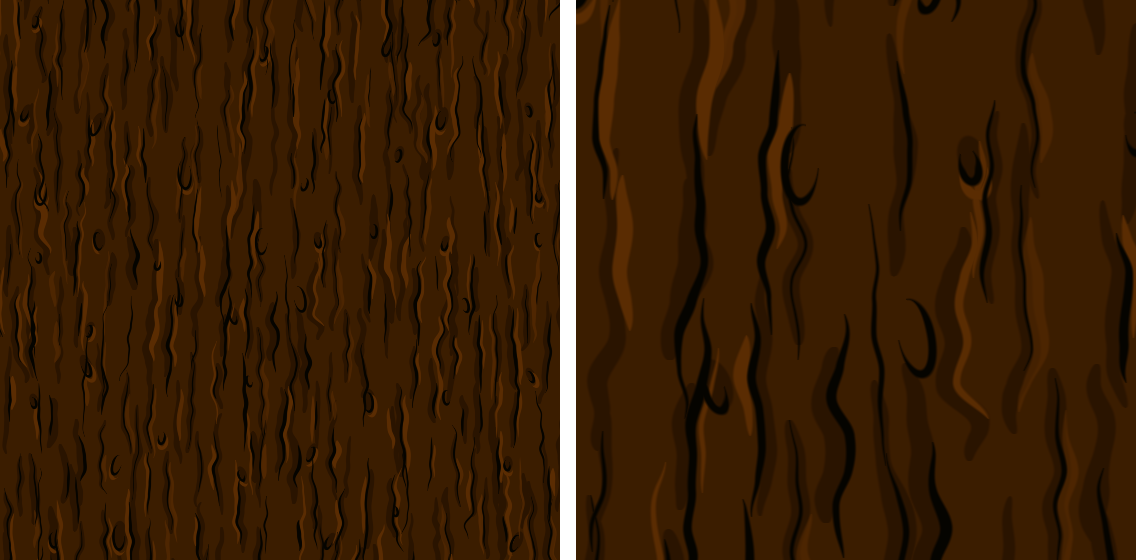
Left, the full canvas; right, a detail of the centre.
Give the GLSL for this texture, as a three.js fragment shader.

```glsl
// Drawn tree bark: flat brown with upright, wavering, tapered strokes.
// Each grid cell holds a shadow, a highlight and an ink line on one shared
// path; a coarser grid scatters small knots and open loops between them.
varying vec2 vUv;

vec4 hash4(vec2 p) {
  vec4 q = vec4(dot(p, vec2(127.1, 311.7)), dot(p, vec2(269.5, 183.3)),
                dot(p, vec2(419.2, 371.9)), dot(p, vec2(73.7, 157.3)));
  return fract(sin(q) * 43758.5453);
}

float noise1(float x, float seed) {
  float i = floor(x), f = fract(x);
  float a = hash4(vec2(i, seed)).x, b = hash4(vec2(i + 1.0, seed)).x;
  return mix(a, b, f * f * (3.0 - 2.0 * f));
}

float coverage(float d) {
  return 1.0 - smoothstep(-0.0011, 0.0011, d);
}

// Sideways position of a group's path at height y
float pathX(float y, vec4 h) {
  float x = (h.x - 0.5) * 0.14 * y + (h.y - 0.5) * 1.7 * y * y;
  x += 0.0035 * h.z * sin(y * (50.0 + 70.0 * h.w) + 6.3 * h.y);
  x += 0.007 * (noise1(y * 48.0, h.x * 91.0) - 0.5);
  float hook = step(0.8, h.w) * sign(h.z - 0.5) * 0.012;
  return x + hook * (1.0 - smoothstep(-0.072, -0.042, y));
}

// Tapered stroke along the path; a lower taper gives blunter ends
float stroke(vec2 p, float shift, float halfLen, float halfWidth, float taper, vec4 h) {
  float t = (p.y - shift) / halfLen;
  if (abs(t) >= 1.0) return 0.0;
  float x = pathX(p.y, h);
  float slope = (pathX(p.y + 0.001, h) - x) / 0.001;
  float d = abs(p.x - x) / sqrt(1.0 + slope * slope);
  float swell = 0.65 + 0.7 * noise1(p.y * 32.0, h.z * 57.0 + taper);
  return coverage(d - halfWidth * swell * pow(1.0 - t * t, taper));
}

// Approximate signed distance to an ellipse
float ellipse(vec2 p, vec2 r) {
  float k = length(p / r);
  return k * (k - 1.0) / max(length(p / (r * r)), 0.001);
}

// Coverage of shadow, highlight and ink from the long strokes
vec3 barkStrokes(vec2 uv) {
  vec3 ink = vec3(0.0);
  vec2 grid = vec2(24.0, 9.0);
  for (int i = -1; i <= 1; i++) {
    float column = floor(uv.x * grid.x) + float(i);
    float slide = hash4(vec2(column, 5.0)).x;
    float row = floor(uv.y * grid.y + slide);
    for (int j = -1; j <= 1; j++) {
      vec2 cell = vec2(column, row + float(j));
      vec4 h = hash4(cell + 3.0), a = hash4(cell + 47.3), b = hash4(cell + 88.9);
      vec2 centre = (cell + 0.5 - vec2(0.0, slide)) / grid;
      centre += (a.xy - 0.5) * vec2(0.036, 0.07);
      vec2 p = uv - centre;
      float side = a.z < 0.65 ? 1.0 : -1.0;
      float len = mix(0.024, 0.1, a.w);

      float shade = stroke(p + vec2(side * 0.0065 * b.x, 0.0), (b.y - 0.5) * 0.04,
                           mix(0.035, 0.1, b.z), mix(0.0038, 0.008, b.w), 0.35, h);
      float light = stroke(p - vec2(side * mix(0.003, 0.008, b.y), 0.0), (b.x - 0.5) * 0.05,
                           mix(0.025, 0.085, b.w), mix(0.002, 0.0052, b.z), 0.65, h);
      float line = stroke(p, 0.0, len, mix(0.001, 0.0031, b.x), 0.7, h);
      shade *= step(0.14, h.z);
      light *= step(0.36, h.y) * mix(0.55, 1.0, smoothstep(0.1, 0.5, b.x));
      line *= step(0.12, b.y);
      ink = max(ink, vec3(shade, light, line));
    }
  }
  return ink;
}

// Coverage of shadow, highlight and ink from knots and open loops
vec3 knots(vec2 uv) {
  vec3 ink = vec3(0.0);
  for (int i = -1; i <= 1; i++) {
    for (int j = -1; j <= 1; j++) {
      vec2 cell = floor(uv * 8.0) + vec2(float(i), float(j));
      vec4 h = hash4(cell + 151.0), a = hash4(cell + 207.0);
      if (h.x > 0.6) continue;
      vec2 p = uv - (cell + 0.2 + 0.6 * h.yz) / 8.0;
      p.x += (a.x - 0.5) * 0.7 * p.y;
      vec2 r = mix(vec2(0.005, 0.009), vec2(0.012, 0.028), a.y * a.y);

      // The ring is heaviest on one side and opens opposite to it
      float heavy = -1.57 + (a.z - 0.5) * 3.0;
      float turn = cos(atan(p.y / r.y, p.x / r.x) - heavy);
      float weight = smoothstep(-0.85, 0.7, turn);
      float line = coverage(abs(ellipse(p, r)) - 0.0024 * weight) * step(0.02, weight);
      float shade = coverage(ellipse(p - vec2(0.002, 0.004), r + 0.003)) * step(0.35, a.w);
      float rim = abs(ellipse(p + vec2(-0.002, 0.005), r + 0.003));
      float light = coverage(rim - 0.0032 * smoothstep(0.1, 0.9, turn));
      light *= step(0.1, turn) * step(0.5, h.w);
      ink = max(ink, vec3(shade, light, line));
    }
  }
  return ink;
}

void main() {
  vec3 ink = max(barkStrokes(vUv), knots(vUv));
  vec3 color = vec3(0.232, 0.112, 0.0);
  color = mix(color, vec3(0.165, 0.078, 0.0), ink.x);
  color = mix(color, vec3(0.352, 0.172, 0.008), ink.y);
  color = mix(color, vec3(0.02, 0.014, 0.0), ink.z);
  gl_FragColor = vec4(color, 1.0);
}
```
